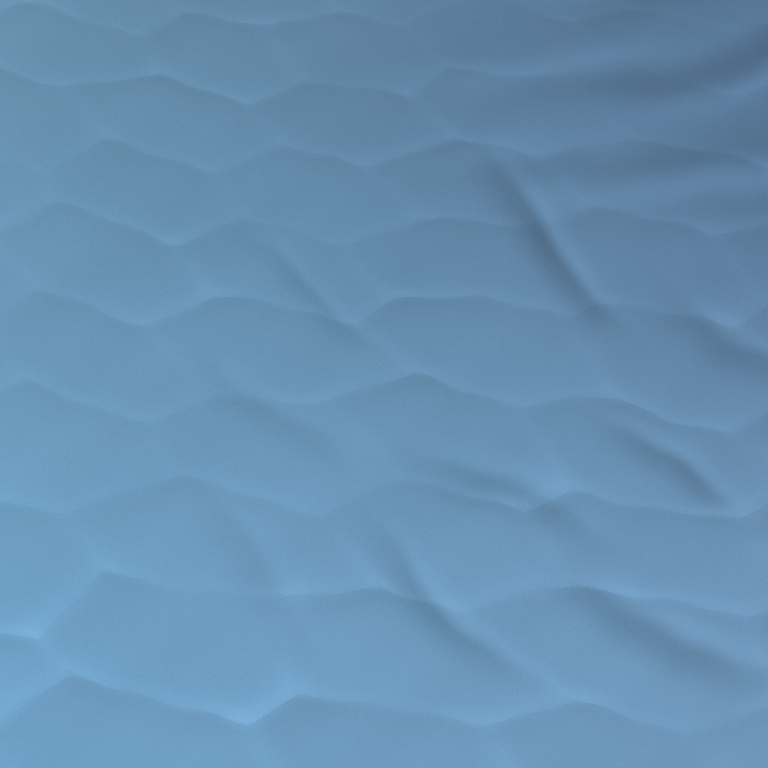
This texture is drawn by a Shadertoy shader. Its source:

```glsl
// Soft blue quilted cloth in perspective, with pale seams and diagonal creases.

const vec3 CLOTH_NEAR  = vec3(0.437, 0.630, 0.775); // lower left, best lit
const vec3 CLOTH_RIGHT = vec3(0.432, 0.590, 0.730); // lower right, violet tint
const vec3 CLOTH_FAR   = vec3(0.405, 0.565, 0.680); // upper left
const vec3 CLOTH_DIM   = vec3(0.330, 0.445, 0.565); // upper right, in shade
const float CELL_WIDTH = 0.325;   // quilt cell pitch at the lower edge
const float ROW_HEIGHT = 0.155;   // quilt row pitch at the lower edge
const float ROW_SHRINK = 0.075;   // loss of row pitch towards the top
const float JITTER = 0.30;
const float SEAM_SOFT = 0.10;
const float SEAM_SHADE = 0.090;
const float SEAM_GLOW = 0.035;
const int CREASE_COUNT = 9;
const float CREASE_SHADE = 0.16;
const float WRINKLE = 0.007;
const float WEAVE = 0.022;

vec2 hash2(vec2 p) {
    vec3 h = fract(p.xyx * vec3(0.1031, 0.1030, 0.0973));
    h += dot(h, h.yzx + 33.33);
    return fract((h.xx + h.yz) * h.zy);
}

// Layered sines that bend straight lines into cloth.
vec2 sway(vec2 p) {
    return vec2(sin(p.y * 9.0 + 2.0 * sin(p.x * 5.0)) + 0.5 * sin(p.y * 21.0 + p.x * 13.0),
                sin(p.x * 8.0 + 1.5 * sin(p.y * 6.0)) + 0.5 * sin(p.x * 23.0 - p.y * 15.0));
}

// Canvas to quilt lattice: rows get shorter and cells narrower with distance.
vec2 quiltSpace(vec2 p) {
    float row = log(1.0 - ROW_SHRINK / ROW_HEIGHT * p.y) / ROW_SHRINK;
    float column = (p.x - 0.5) / (CELL_WIDTH * (1.0 - 0.38 * p.y));
    return vec2(column + 0.11 * row, row - 0.03 * column);
}

// Lattice to evenly spaced hexagon centres.
vec2 hexPoint(vec2 lattice) {
    return vec2(lattice.x - 0.5 * lattice.y, 0.866 * lattice.y);
}

vec2 cellCentre(vec2 id) {
    return hexPoint(id) + JITTER * (hash2(id + 40.0) - 0.5);
}

// Cellular seams: lit on the upper flank, shaded underneath.
float seams(vec2 lattice) {
    vec2 home = floor(lattice + 0.5), nearId = home, toNear = vec2(0.0);
    vec2 here = hexPoint(lattice);
    float best = 9.0;
    for (int j = -1; j <= 1; j++)
    for (int i = -1; i <= 1; i++) {
        vec2 id = home + vec2(i, j);
        vec2 r = cellCentre(id) - here;
        if (dot(r, r) < best) { best = dot(r, r); toNear = r; nearId = id; }
    }
    float flank = 0.0, glow = 0.0;
    for (int j = -2; j <= 2; j++)
    for (int i = -2; i <= 2; i++) {
        if (i == 0 && j == 0) continue;
        vec2 r = cellCentre(nearId + vec2(i, j)) - here;
        vec2 across = normalize(r - toNear);
        float d = dot(0.5 * (r + toNear), across);
        flank += across.y * exp(-d / SEAM_SOFT) * smoothstep(-0.02, 0.08, d);
        glow += exp(-d * d / 0.005) * (1.0 - 0.5 * abs(across.y));
    }
    return SEAM_SHADE * flank + SEAM_GLOW * min(glow, 1.2);
}

// Tapered creases running down to the right: soft dark side, crisp pale lip.
float creases(vec2 p) {
    float sum = 0.0;
    for (int i = 0; i < CREASE_COUNT; i++) {
        float k = float(i), column = mod(k, 3.0), tier = floor(k / 3.0);
        vec2 rnd = hash2(vec2(k * 7.0 + 3.0, 11.0));
        vec2 middle = vec2(0.30 + 0.27 * column + 0.07 * tier, 0.20 + 0.21 * tier)
                    + vec2(0.10, 0.13) * (rnd - 0.5);
        float angle = -mix(0.40, 0.90, rnd.y);
        vec2 along = vec2(cos(angle), sin(angle));
        vec2 q = p - middle;
        float t = dot(q, along) / mix(0.14, 0.21, rnd.x);
        float side = dot(q, vec2(-along.y, along.x)) + 0.016 * sin(t * 2.6 + k);
        float width = mix(0.009, 0.015, rnd.x);
        float taper = smoothstep(1.0, 0.1, abs(t));
        float spread = side > 0.0 ? width : 2.2 * width;
        float dark = exp(-side * side / (spread * spread));
        float lip = side - 1.8 * width;
        float pale = exp(-lip * lip / (width * width * 1.5));
        float strength = mix(0.25, 1.0, smoothstep(0.25, 0.75, middle.x)) * mix(0.6, 1.0, rnd.y);
        sum += taper * strength * (0.38 * pale - dark);
    }
    return CREASE_SHADE * sum;
}

// Broad folds rising to the right in the shaded far corner.
float farFolds(vec2 p) {
    float phase = (p.y - 0.28 * p.x) * 62.0 + 2.2 * sin(p.x * 5.0 + p.y * 4.0);
    float corner = smoothstep(0.45, 0.95, p.x) * smoothstep(0.62, 0.82, p.y);
    return 0.06 * corner * (sin(phase) + 0.35 * sin(phase * 1.7 + p.x * 9.0));
}

void mainImage(out vec4 fragColor, in vec2 fragCoord) {
    vec2 p = fragCoord / iResolution.xy;
    vec2 bent = p + 0.008 * sway(p) + 0.0035 * sway(p * 2.7 + 0.4);

    // Overall light falls off towards the upper right.
    vec3 lower = mix(CLOTH_NEAR, CLOTH_RIGHT, p.x);
    vec3 upper = mix(CLOTH_FAR, CLOTH_DIM, p.x);
    vec3 cloth = mix(lower, upper, smoothstep(0.05, 1.08, p.y));

    // Seams come and go, and flatten with distance.
    float presence = 0.62 + 0.38 * sin(p.x * 11.0 + 2.0 * sin(p.y * 9.0)) * sin(p.y * 14.0 - p.x * 6.0);
    float relief = seams(quiltSpace(bent)) * presence * mix(1.15, 0.65, p.y);
    relief += creases(bent) + farFolds(bent);

    // Small wrinkles and fine weave.
    relief += WRINKLE * sway(p * vec2(2.0, 3.6) + 0.3).y;
    vec2 thread = floor(p * 512.0);
    relief += WEAVE * (hash2(thread).x - 0.5);

    fragColor = vec4(cloth * (1.0 + relief), 1.0);
}
```
